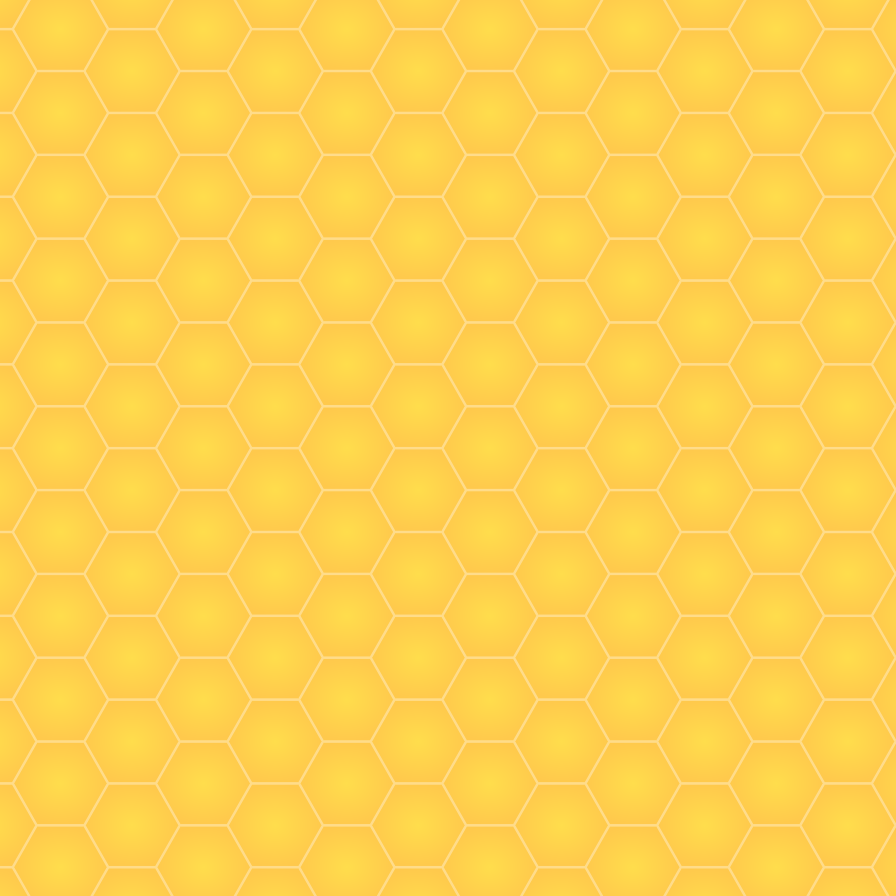
Write a Shadertoy shader that draws this pattern.

```glsl
// Golden honeycomb: flat-topped hexagons with a soft radial glow and pale thin borders.

const float SQRT3 = 1.7320508;

// Layout, in canvas heights
const vec2 PITCH = vec2(0.1598, 0.09354);    // two columns across, one cell down
const vec2 ANCHOR = vec2(0.3871, 0.4998);    // centre of one cell
const float LINE_WIDTH = 0.0028;

const vec3 GLOW = vec3(1.0, 0.867, 0.30);
const vec3 AMBER = vec3(1.0, 0.788, 0.30);
const vec3 BORDER = vec3(1.0, 0.863, 0.54);

// Offset from the nearest cell centre, for cells of height 1
vec2 hexCell(vec2 p) {
    vec2 period = vec2(SQRT3, 1.0);
    vec2 a = mod(p + 0.5 * period, period) - 0.5 * period;
    vec2 b = mod(p, period) - 0.5 * period;
    return dot(a, a) < dot(b, b) ? a : b;
}

// Distance from a point inside the cell to its nearest side
float hexEdge(vec2 cell) {
    vec2 q = abs(cell);
    return 0.5 - max(q.y, dot(q, vec2(0.5 * SQRT3, 0.5)));
}

// Radial gradient that fills the bounding box of the cell
vec3 cellFill(vec2 cell, vec3 inner, vec3 outer) {
    float radius = length(cell / vec2(1.0 / SQRT3, 0.5));
    return mix(inner, outer, min(radius, 1.0));
}

// Antialiased coverage of a line centred on distance zero
float lineMask(float dist, float width, float pixel) {
    float halfWidth = 0.5 * width;
    return 1.0 - smoothstep(halfWidth - 0.6 * pixel, halfWidth + 0.6 * pixel, dist);
}

void mainImage(out vec4 fragColor, in vec2 fragCoord) {
    float pixel = 1.0 / iResolution.y;
    vec2 uv = fragCoord * pixel;

    vec2 cell = hexCell((uv - ANCHOR) / PITCH * vec2(SQRT3, 1.0));
    float edge = hexEdge(cell) * PITCH.y;

    vec3 color = cellFill(cell, GLOW, AMBER);
    color = mix(color, BORDER, lineMask(edge, LINE_WIDTH, pixel));
    fragColor = vec4(color, 1.0);
}
```
